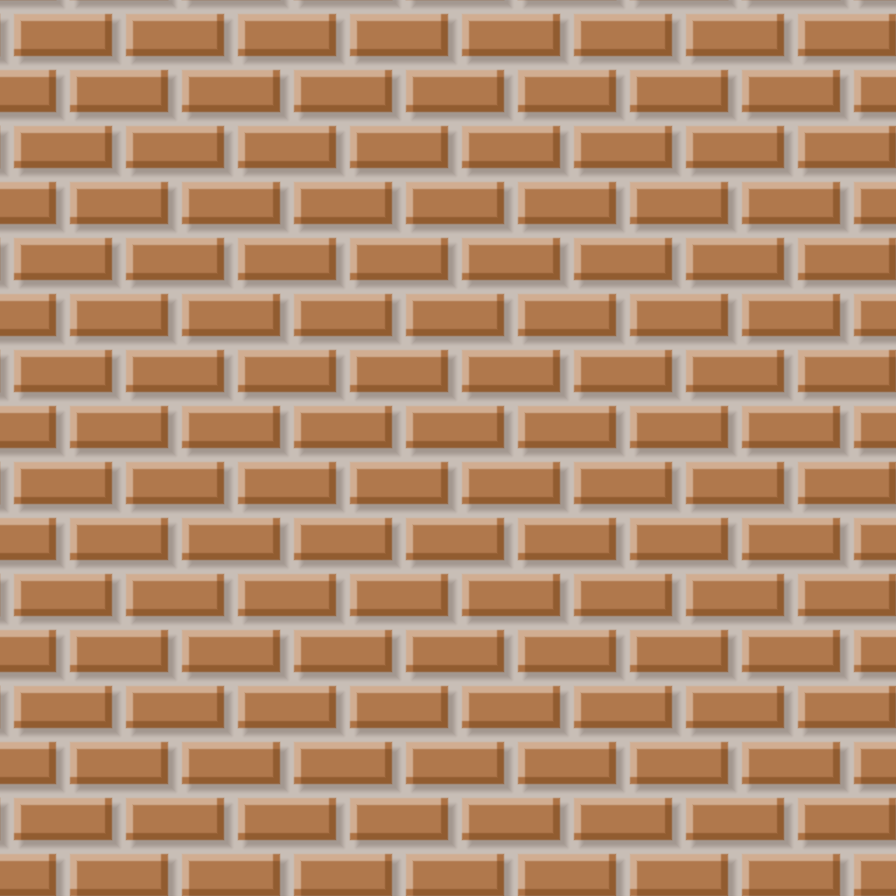
Reproduce this texture procedurally as a three.js fragment shader.

```glsl
// Running-bond brick wall: 8 bricks across, 16 courses, every other course
// shifted by half a brick. Each brick is a bevelled box, lit from the upper
// left, that casts a soft shadow to the lower right on pale mortar.

varying vec2 vUv;

const float UNITS = 128.0;              // wall units across the canvas
const vec2 CELL = vec2(16.0, 8.0);      // brick plus joint
const vec2 BRICK = vec2(14.0, 6.0);     // brick face
const float BEVEL = 1.0;
const float EDGE_SOFTNESS = 0.17;
const float SHADOW_SOFTNESS = 0.6;
const vec2 SHADOW_OFFSET = vec2(1.0, -1.0);

const vec3 MORTAR = vec3(0.785, 0.745, 0.715);
const vec3 SHADOW = vec3(0.640, 0.595, 0.565);
const vec3 FACE = vec3(0.690, 0.470, 0.300);
const vec3 HIGHLIGHT = vec3(0.820, 0.680, 0.570);
const vec3 SHADE = vec3(0.570, 0.360, 0.190);
const vec3 CORNER = vec3(0.680, 0.450, 0.270);

// Position measured from the centre of the nearest brick
vec2 brickSpace(vec2 p, vec2 cell, vec2 brick) {
  float margin = 0.5 * (cell.y - brick.y);
  float course = floor((p.y + margin) / cell.y);
  float shift = 0.5 * cell.x * mod(course, 2.0);
  float centreX = 1.0 + shift;
  return vec2(mod(p.x - centreX + 0.5 * cell.x, cell.x) - 0.5 * cell.x,
              p.y - course * cell.y - 0.5 * brick.y);
}

float boxDistance(vec2 p, vec2 halfSize) {
  vec2 d = abs(p) - halfSize;
  return length(max(d, 0.0)) + min(max(d.x, d.y), 0.0);
}

// 1 where the signed distance is negative, with a smooth border
float coverage(float distance, float softness) {
  return 1.0 - smoothstep(-softness, softness, distance);
}

// Flat face with light left and top bevels, dark right and bottom ones
vec3 brickColor(vec2 p, vec2 halfSize, float bevel, float softness) {
  vec2 inner = halfSize - bevel;
  float lit = coverage(min(p.x + inner.x, inner.y - p.y), softness);
  float shaded = coverage(min(inner.x - p.x, p.y + inner.y), softness);
  vec3 unshaded = mix(FACE, HIGHLIGHT, lit);
  vec3 darkened = mix(SHADE, CORNER, lit);
  return mix(unshaded, darkened, shaded);
}

void main() {
  vec2 p = vUv * UNITS;
  vec2 pixel = fwidth(p);
  float softness = max(EDGE_SOFTNESS, 0.5 * max(pixel.x, pixel.y));
  vec2 halfSize = 0.5 * BRICK;

  // Mortar with the cast shadow
  vec2 shadowPos = brickSpace(p - SHADOW_OFFSET, CELL, BRICK);
  float shadow = coverage(boxDistance(shadowPos, halfSize), SHADOW_SOFTNESS);
  vec3 color = mix(MORTAR, SHADOW, shadow);

  // Brick on top
  vec2 brickPos = brickSpace(p, CELL, BRICK);
  float brick = coverage(boxDistance(brickPos, halfSize), softness);
  color = mix(color, brickColor(brickPos, halfSize, BEVEL, softness), brick);

  gl_FragColor = vec4(color, 1.0);
}
```
